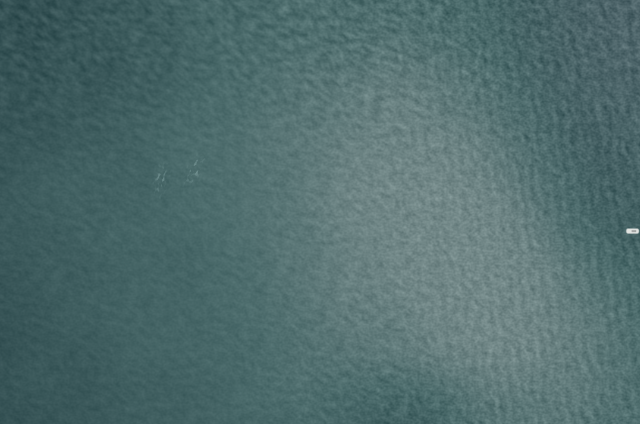
A WebGL 2 fragment shader for this texture:

```glsl
#version 300 es
precision highp float;
// Open water seen from above: a soft slanted sky glow over dark teal,
// crossed by two ripple trains made of stretched gradient noise,
// with faint foam wisps and one tiny pale hull at the right edge.
uniform vec2 u_resolution;
out vec4 fragColor;

const float TAU = 6.28318;
const vec3 DEEP = vec3(0.168, 0.276, 0.290);
const vec3 TEAL = vec3(0.290, 0.417, 0.418);
const vec3 GLOW = vec3(0.445, 0.530, 0.530);
const vec3 SLATE = vec3(0.325, 0.405, 0.430);

float hash(vec2 cell) {
    uvec2 q = uvec2(ivec2(cell) + 4096) * uvec2(1597334673u, 3812015801u);
    uint n = (q.x ^ q.y) * 1597334673u;
    n = (n ^ (n >> 15)) * 2246822519u;
    return float((n ^ (n >> 13)) >> 8) / 16777216.0;
}

float cornerSlope(vec2 cell, vec2 offset) {
    float a = TAU * hash(cell);
    return dot(vec2(cos(a), sin(a)), offset);
}

// Gradient noise, roughly -0.7 to 0.7
float noise(vec2 p) {
    vec2 i = floor(p), f = p - i;
    vec2 u = f * f * f * (f * (f * 6.0 - 15.0) + 10.0);
    vec2 e = vec2(1.0, 0.0);
    return mix(mix(cornerSlope(i, f), cornerSlope(i + e, f - e), u.x),
               mix(cornerSlope(i + e.yx, f - e.yx), cornerSlope(i + 1.0, f - 1.0), u.x), u.y);
}

// Rotated frame: x runs across the crests, y along them
vec2 crestFrame(vec2 p, float angle) {
    float c = cos(angle), s = sin(angle);
    return vec2(c * p.x + s * p.y, c * p.y - s * p.x);
}

// Broken wavelets, stretched along their crests
float wavelets(vec2 p, float angle, float across, float along) {
    vec2 q = crestFrame(p, angle);
    q.x += 0.012 * noise(p * 9.0);
    return noise(q * vec2(across, along));
}

// More regular rows with a wandering phase
float rows(vec2 p, float angle, float spacing) {
    vec2 q = crestFrame(p, angle);
    float wander = 3.0 * noise(q * vec2(9.0, 14.0)) + 2.4 * noise(q * vec2(34.0, 46.0));
    float strength = 0.55 + 1.0 * noise(q * vec2(16.0, 24.0) + 7.0);
    return sin(TAU * q.x / spacing + wander) * strength;
}

// Slanted elliptical patch of light, 0 to 1
float sheen(vec2 p, vec2 centre, float angle, vec2 size) {
    vec2 q = crestFrame(p - centre, angle) / size;
    return exp(-dot(q, q));
}

vec3 waterColour(float light) {
    vec3 low = mix(DEEP, TEAL, smoothstep(-0.1, 0.5, light));
    return mix(low, GLOW, smoothstep(0.35, 1.05, light));
}

float foam(vec2 p, vec2 centre, float angle) {
    vec2 q = crestFrame(p - centre, angle) / vec2(0.014, 0.032);
    float flecks = smoothstep(0.05, 0.45, noise(crestFrame(p, angle) * vec2(150.0, 90.0)));
    return flecks * exp(-dot(q, q));
}

float roundedBox(vec2 p, vec2 halfSize, float radius) {
    vec2 d = abs(p) - halfSize + radius;
    return length(max(d, 0.0)) + min(max(d.x, d.y), 0.0) - radius;
}

float fill(float d, float pixel) {
    return 1.0 - smoothstep(-pixel, pixel, d);
}

void main() {
    float pixel = 1.0 / u_resolution.y;
    vec2 p = gl_FragCoord.xy * pixel;

    // Broad light: wide veil, bright core, two calmer dark patches
    float light = 0.54 * sheen(p, vec2(0.92, 0.46), 0.53, vec2(0.84, 0.85));
    light += 0.52 * sheen(p, vec2(1.12, 0.38), 0.53, vec2(0.33, 0.62));
    light -= 0.24 * sheen(p, vec2(1.38, 0.60), 0.45, vec2(0.14, 0.34));
    light -= 0.28 * sheen(p, vec2(0.98, 0.02), 0.0, vec2(0.16, 0.11));
    light += 0.09 * noise(p * 3.0 + 2.0) + 0.06 * noise(p * 8.0);
    float right = smoothstep(0.75, 1.25, p.x + 0.15 * noise(p * 4.0));
    vec3 colour = waterColour(light);
    float slate = smoothstep(1.1, 1.5, p.x) * smoothstep(0.3, 1.0, p.y);
    colour = mix(colour, SLATE, 0.75 * slate);

    // Ripples: tilted crests on the left, upright rows on the right
    float swell = wavelets(p, 1.25, 72.0, 32.0) + 0.8 * wavelets(p + 5.0, 0.75, 95.0, 52.0);
    float upright = rows(p, 0.12, 0.027) + 1.1 * wavelets(p, 0.35, 92.0, 50.0);
    float chop = noise(p * vec2(135.0, 165.0)) + 0.6 * noise(p * vec2(190.0, 210.0) + 3.0);
    float edges = 0.030 + 0.040 * smoothstep(0.55, 1.0, p.y) + 0.040 * smoothstep(0.45, 1.0, p.x);
    float ripple = swell * edges * (1.0 - 0.4 * right) + upright * 0.032 * right;
    ripple += chop * (0.022 + 0.036 * smoothstep(0.4, 1.2, p.x));
    colour += ripple * vec3(1.05, 1.0, 0.98);

    // Two foam wisps
    for (int i = 0; i < 2; i++) {
        float k = float(i);
        colour += 0.15 * foam(p, vec2(0.38 + 0.08 * k, 0.575 + 0.025 * k), -0.2 - 0.3 * k);
    }

    // Small hull with a darker deck
    vec2 hull = p - vec2(1.492, 0.455);
    colour = mix(colour, vec3(0.88, 0.89, 0.88), fill(roundedBox(hull, vec2(0.015, 0.006), 0.005), pixel));
    colour = mix(colour, vec3(0.45, 0.46, 0.46), 0.7 * fill(roundedBox(hull - vec2(0.003, 0.0), vec2(0.005, 0.002), 0.001), pixel));

    fragColor = vec4(clamp(colour, 0.0, 1.0), 1.0);
}
```
